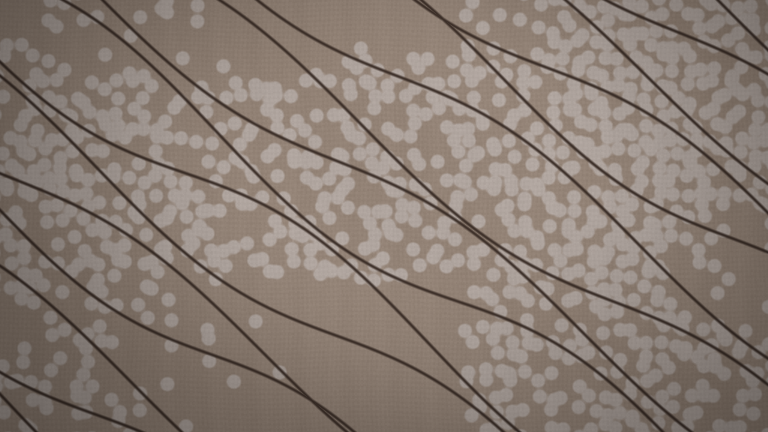
Reproduce this texture procedurally as a Shadertoy shader.

```glsl
// Printed cloth: pale dots that clump into chains on warm taupe linen,
// crossed by dark wavy diagonals. Dots are a jittered cell grid thinned by
// a density map; the lines are a loop of phase-shifted sines.

const vec3 CLOTH = vec3(0.570, 0.507, 0.458);
const vec3 DOT   = vec3(0.685, 0.645, 0.622);
const vec3 INK   = vec3(0.215, 0.165, 0.140);
const float CELL = 0.0315;
const float DOT_RADIUS = 0.0162;
const float LINE_HALF_WIDTH = 0.0033;
const float LINE_SPACING = 0.14;
const float LINE_SLOPE = 0.70;
const int LINE_COUNT = 20;

vec3 hash3(vec2 cell) {
    vec3 q = fract(vec3(cell.xyx) * vec3(0.1031, 0.1030, 0.0973));
    q += dot(q, q.yxz + 33.33);
    return fract((q.xxy + q.yzz) * q.zyx);
}

float smoothMin(float a, float b, float k) {
    float h = max(k - abs(a - b), 0.0) / k;
    return min(a, b) - 0.25 * k * h * h;
}

// Soft blob, 1 at its centre and 0 outside the given radii
float blob(vec2 p, vec2 centre, vec2 radii) {
    return 1.0 - smoothstep(0.4, 1.0, length((p - centre) / radii));
}

// Chance that a dot is printed at p: a tilted band, then a denser panel
float dotDensity(vec2 p) {
    float wobble = 0.025 * sin(p.x * 9.0) + 0.015 * sin(p.x * 23.0 + 1.0);
    float top = 0.78 + 0.08 * p.x + wobble;
    float bottom = 0.28 + 0.10 * p.x - wobble;
    float band = smoothstep(bottom - 0.03, bottom + 0.03, p.y)
               * (1.0 - smoothstep(top - 0.03, top + 0.03, p.y));
    float scattered = 0.28 * (1.0 - smoothstep(0.25, 0.75, p.x));
    scattered += 0.22 * blob(p, vec2(0.15, 0.08), vec2(0.35, 0.22));
    float leftPanel = mix(scattered, 0.66, band);
    leftPanel += 0.12 * band * blob(p, vec2(0.1, 0.5), vec2(0.4, 0.35));

    float rightPanel = 0.72 + 0.18 * blob(p, vec2(1.4, 0.68), vec2(0.5, 0.4));
    rightPanel -= 0.58 * blob(p, vec2(1.72, 0.36), vec2(0.24, 0.18));
    rightPanel -= 0.30 * blob(p, vec2(1.18, 0.33), vec2(0.18, 0.08));
    rightPanel -= 0.50 * blob(p, vec2(1.06, 1.0), vec2(0.25, 0.12));
    return mix(leftPanel, rightPanel, step(1.075, p.x));
}

// Signed distance to the clumped dots
float dotDistance(vec2 p) {
    vec2 home = floor(p / CELL);
    float d = 1.0;
    for (int j = -2; j <= 2; j++) {
        for (int i = -2; i <= 2; i++) {
            vec2 cell = home + vec2(i, j);
            vec3 rnd = hash3(cell + 37.0);
            vec2 centre = (cell + 0.5 + 0.75 * (rnd.xy - 0.5)) * CELL;
            if (rnd.z < dotDensity(centre)) {
                d = smoothMin(d, length(p - centre) - DOT_RADIUS, 0.007);
            }
        }
    }
    return d;
}

// Distance to the nearest wavy diagonal
float lineDistance(vec2 p) {
    float d = 1.0;
    for (int k = 0; k < LINE_COUNT; k++) {
        float n = float(k);
        vec3 rnd = hash3(vec2(n, 5.0));
        float phase = 2.3 * n + 1.2 * rnd.x;
        float freq = 5.3 + 0.8 * rnd.y;
        float amp = 0.052 + 0.012 * rnd.z;
        float offset = LINE_SPACING * (n - 0.5 + 0.5 * (rnd.y - 0.5));
        float y = offset - LINE_SLOPE * p.x + amp * sin(freq * p.x + phase);
        float slope = amp * freq * cos(freq * p.x + phase) - LINE_SLOPE;
        d = min(d, abs(p.y - y) / sqrt(1.0 + slope * slope));
    }
    return d;
}

// Fine woven threads and faint creases, around zero
float weave(vec2 p) {
    float warp = sin(p.x * 610.0 + 2.0 * sin(p.y * 17.0));
    float weft = sin(p.y * 540.0 + 2.0 * sin(p.x * 13.0));
    float slub = sin(p.x * 83.0 + sin(p.y * 7.0)) * sin(p.x * 31.0 + 2.0);
    float crease = sin(p.x * 6.0 + p.y * 9.0 + sin(p.y * 5.0));
    float grain = hash3(floor(p * 288.0)).x - 0.5;
    return 0.006 * (warp + weft + slub + crease) + 0.016 * grain;
}

// Uneven room light that fades to the corners
float lighting(vec2 p) {
    float r = length((p - vec2(0.95, 0.60)) * vec2(0.92, 1.2));
    return 1.02 - 0.40 * smoothstep(0.25, 1.2, r);
}

void mainImage(out vec4 fragColor, in vec2 fragCoord) {
    vec2 p = fragCoord / iResolution.y;
    float soft = max(0.0032, 0.8 / iResolution.y);

    float dots = 1.0 - smoothstep(-soft, soft, dotDistance(p));
    float ink = 1.0 - smoothstep(-soft, soft, lineDistance(p) - LINE_HALF_WIDTH);

    vec3 color = mix(CLOTH, DOT, 0.95 * dots) + weave(p);
    color = mix(color, INK, 0.94 * ink);
    fragColor = vec4(color * lighting(p), 1.0);
}
```
